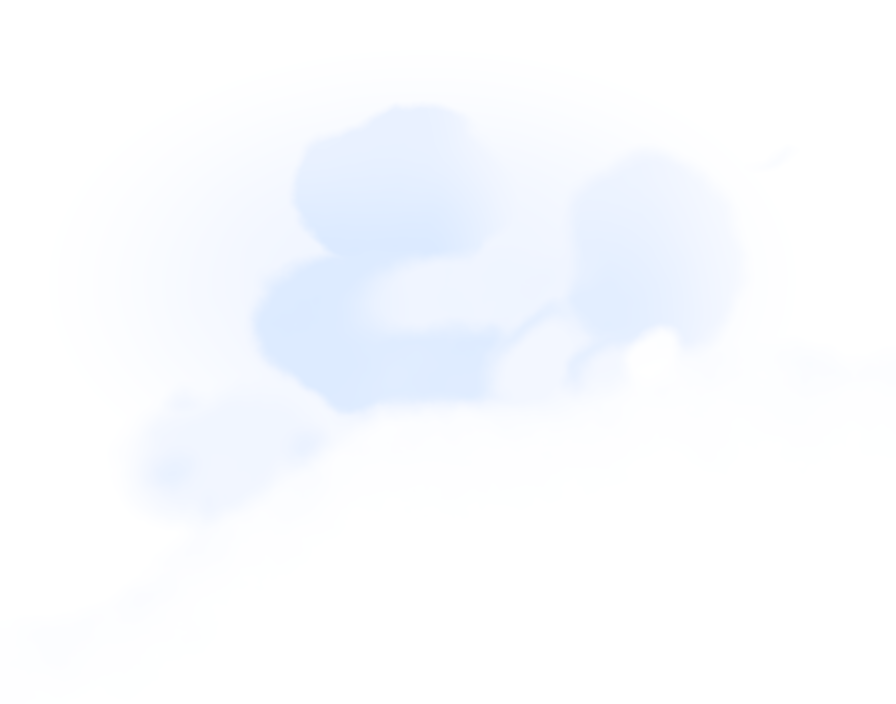
Reproduce this background procedurally as a WebGL 2 fragment shader.

```glsl
#version 300 es
precision highp float;

uniform vec2 u_resolution;
out vec4 fragColor;

const vec3 WHITE = vec3(1.0);
const vec3 PALE_BLUE = vec3(0.94, 0.96, 1.0);
const vec3 SKY_BLUE = vec3(0.85, 0.912, 1.0);

float hash(vec2 p) {
    p = fract(p * vec2(123.34, 456.21));
    p += dot(p, p + 45.32);
    return fract(p.x * p.y);
}

float noise(vec2 p) {
    vec2 cell = floor(p);
    vec2 f = fract(p);
    f = f * f * (3.0 - 2.0 * f);
    float low = mix(hash(cell), hash(cell + vec2(1, 0)), f.x);
    float high = mix(hash(cell + vec2(0, 1)), hash(cell + vec2(1, 1)), f.x);
    return mix(low, high, f.y);
}

float fbm(vec2 p) {
    float sum = 0.0;
    float weight = 0.5;
    for (int i = 0; i < 5; i++) {
        sum += weight * noise(p);
        p = mat2(1.6, 1.2, -1.2, 1.6) * p + 7.3;
        weight *= 0.5;
    }
    return sum;
}

// Tilted ellipse mask whose border fades inward over softness
float puff(vec2 p, vec2 center, vec2 radius, float tilt, float softness) {
    float c = cos(tilt);
    float s = sin(tilt);
    vec2 q = mat2(c, -s, s, c) * (p - center) / radius;
    float d = (length(q) - 1.0) * min(radius.x, radius.y);
    return 1.0 - smoothstep(-softness, 0.004, d);
}

// Height of the bright cloud bank
float ridge(float x) {
    float slope = 0.27 + 0.43 * (x - 0.315);
    return min(slope + 0.045 * sin((x - 0.315) * 8.2), 0.5);
}

// Depth of blue: 0 is white, 0.5 is pale, 1 is sky
float cloudDepth(vec2 uv) {
    vec2 wobble = vec2(fbm(uv * 11.0), fbm(uv * 11.0 + 31.7)) - 0.48;
    vec2 p = uv + 0.055 * wobble;

    // Broad haze
    float haze = length((uv - vec2(0.6, 0.6)) / vec2(0.58, 0.36));
    float depth = 0.45 * (1.0 - smoothstep(0.25, 1.0, haze));

    // Right lobe, fading toward its outer side
    float fade = 1.0 - smoothstep(0.86, 1.09, uv.x);
    float lobe = puff(p, vec2(0.93, 0.635), vec2(0.135, 0.16), 0.25, 0.03);
    depth = mix(depth, mix(0.78, 0.55, smoothstep(0.55, 0.78, uv.y)), lobe * (0.3 + 0.7 * fade));

    // Upper lobe, crisp on the left and deeper below
    fade = 1.0 - smoothstep(0.6, 0.76, uv.x);
    lobe = puff(p, vec2(0.575, 0.725), vec2(0.16, 0.122), 0.1, 0.014);
    depth = mix(depth, mix(0.95, 0.64, smoothstep(0.63, 0.8, uv.y)), lobe * fade);

    // Left lobe reaching into the centre
    lobe = puff(p, vec2(0.535, 0.53), vec2(0.195, 0.115), -0.12, 0.018);
    depth = mix(depth, 0.9, lobe);
    depth = mix(depth, 0.85, puff(p, vec2(0.62, 0.46), vec2(0.16, 0.07), 0.25, 0.05));

    // Pale band across the middle
    lobe = puff(p, vec2(0.655, 0.585), vec2(0.2, 0.068), 0.2, 0.03);
    depth = mix(depth, 0.5, lobe * smoothstep(0.42, 0.6, uv.x));

    // Lower left veil with small blue shadows
    lobe = puff(p, vec2(0.335, 0.35), vec2(0.19, 0.115), 0.12, 0.06);
    depth = mix(depth, 0.45, lobe);
    depth += 0.25 * puff(p, vec2(0.255, 0.435), vec2(0.035, 0.025), 0.4, 0.025);
    depth += 0.2 * puff(p, vec2(0.25, 0.33), vec2(0.055, 0.035), 0.0, 0.035);
    depth += 0.2 * puff(p, vec2(0.3, 0.255), vec2(0.025, 0.045), 0.0, 0.025);
    depth += 0.25 * puff(p, vec2(0.45, 0.355), vec2(0.05, 0.045), 0.5, 0.04);

    // Shaded billows above the bank
    for (int i = 0; i < 2; i++) {
        vec2 center = vec2(0.775, 0.495) + float(i) * vec2(0.105, -0.015);
        vec2 radius = vec2(0.095, 0.058) - 0.015 * float(i);
        float rim = puff(p, center + vec2(-0.012, 0.012), radius, 0.65, 0.015);
        depth = mix(depth, 0.72, rim);
        depth = mix(depth, 0.38, puff(p, center, radius, 0.65, 0.025));
    }

    // Faint wisp at the right
    depth += 0.16 * puff(p, vec2(1.095, 0.768), vec2(0.032, 0.01), 0.2, 0.01);

    // Bright bank and its crest
    float below = ridge(p.x) - p.y;
    float bank = smoothstep(-0.018, 0.035, below);
    float mottling = 0.3 * fbm(uv * 14.0 + 5.0) * exp(-max(below, 0.0) * 14.0);
    depth = mix(depth, mottling, bank);
    depth *= 1.0 - 0.9 * puff(p, vec2(0.925, 0.495), vec2(0.045, 0.05), 0.0, 0.025);

    return depth * (0.94 + 0.12 * fbm(uv * 9.0 + 17.0));
}

void main() {
    vec2 uv = gl_FragCoord.xy / u_resolution.y;
    float depth = clamp(cloudDepth(uv), 0.0, 1.0);
    vec3 color = mix(WHITE, PALE_BLUE, min(depth * 2.0, 1.0));
    color = mix(color, SKY_BLUE, max(depth * 2.0 - 1.0, 0.0));
    fragColor = vec4(color, 1.0);
}
```
